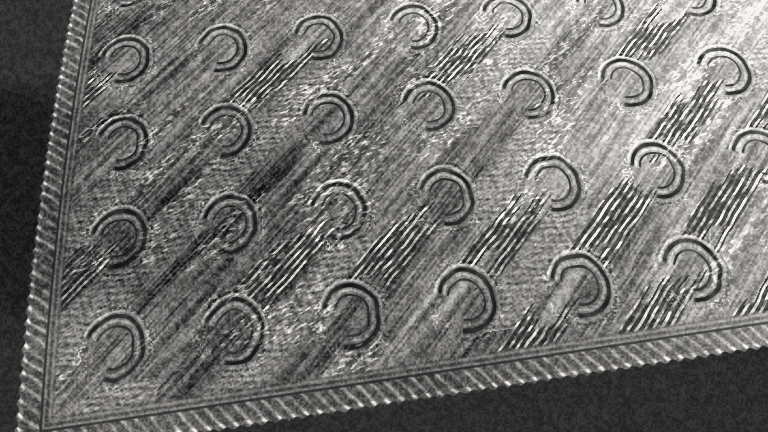
Give the GLSL for this texture, as a WebGL 1 fragment shader.

```glsl
precision highp float;
// A translucent 3D-printed plate seen at an angle: a grid of open double rings
// in perspective, with diagonal infill, loose strands and a hatched rope border.
// The view is unprojected to grid cells, then each layer is shaded by formula.
uniform vec2 u_resolution;

float hash(vec2 p) {
  vec3 q = fract(p.xyx * 0.1031);
  q += dot(q, q.yzx + 33.33);
  return fract((q.x + q.y) * q.z);
}

float noise(vec2 p) {
  vec2 c = floor(p), f = fract(p);
  f = f * f * (3.0 - 2.0 * f);
  return mix(mix(hash(c), hash(c + vec2(1, 0)), f.x),
             mix(hash(c + vec2(0, 1)), hash(c + vec2(1, 1)), f.x), f.y);
}

// Smooth stroke of half width w around d = 0.
float stroke(float d, float w, float aa) {
  return 1.0 - smoothstep(w - aa, w + aa, abs(d));
}

// Screen position to grid coordinates; rings sit on whole numbers.
vec2 toGrid(vec2 p) {
  vec2 a = vec2(0.2792, 0.0384) - 0.00746 * p;
  vec2 b = vec2(0.029, 0.285) - 0.0739 * p;
  vec2 r = p - vec2(0.266, 0.197);
  return vec2(r.x * b.y - b.x * r.y, a.x * r.y - a.y * r.x) / (a.x * b.y - b.x * a.y);
}

// Diagonal infill, with patches of woven rows between the ring diagonals.
float infill(vec2 g, float u, float light, float grain) {
  float thin = smoothstep(0.2, 0.8, noise(vec2(u * 36.0, g.y * 3.5)));
  float streak = noise(vec2(u * 14.0, g.y * 1.5) + 9.0);
  float broad = noise(vec2(u * 3.0, g.y * 0.7) + 20.0);
  float tone = light - 0.02 + 0.17 * (thin - 0.5) + 0.20 * (streak - 0.5)
             + 0.20 * (broad - 0.5) + 0.22 * (grain - 0.5);
  float rows = sin(g.y * 100.0 + g.x * 9.0 + 4.0 * noise(g * 9.0));
  float weave = light + 0.05 + 0.13 * rows * noise(g * 14.0 + 3.0)
              + 0.07 * sin(u * 75.0) * rows + 0.25 * (grain - 0.5);
  float across = fract(u) + 0.08 * (noise(g * 12.0) - 0.5);
  float patchOn = step(0.5, hash(vec2(floor(u), floor(g.y + 0.3)) + 47.0));
  return mix(tone, weave, patchOn * smoothstep(0.16, 0.24, across)
                        * (1.0 - smoothstep(0.66, 0.78, across)));
}

// Ragged light strands that bridge one ring to its diagonal neighbour:
// dense towards the lower right, alternating on even rows elsewhere.
float strands(float tone, vec2 g, float u, float light, float grain) {
  float n = floor(u + 0.6), row = floor(g.y), t = fract(g.y);
  float bent = u * 13.0 + 0.35 * (noise(g * 7.0) - 0.5);
  vec2 id = vec2(floor(bent), row);
  float on = max(step(0.5 + 3.0 * abs(row), n), mod(n, 2.0) * (1.0 - mod(row, 2.0)));
  on *= 1.0 - smoothstep(0.24, 0.28, abs(u + 0.1 - n));
  on *= smoothstep(0.0, 0.04, t - 0.4 * hash(id + 5.0));
  on *= smoothstep(0.0, 0.04, 1.0 - 0.35 * hash(id + 9.0) - t);
  float ridge = smoothstep(0.35, 0.9, 0.5 - 0.5 * cos(6.2832 * bent));
  float broken = smoothstep(0.3, 0.6, noise(vec2(id.x * 7.0 + 0.5, g.y * 19.0)));
  float gloss = ridge * (0.3 + 0.7 * broken) * (0.45 + 0.5 * hash(id + 31.0) + 0.4 * grain);
  float gaps = light * 0.46 + 0.16 * (grain - 0.5);
  return mix(tone, mix(gaps, light + 0.40, gloss), on);
}

// Open ring: pale rim, wide groove, raised band and thin inner groove.
float rings(float tone, vec2 g, float light, float grain, float aa) {
  vec2 id = floor(g + 0.5);
  vec2 q = (g - id) * vec2(1.0, 0.87) + 0.02 * (vec2(noise(g * 9.0), noise(g * 9.0 + 30.0)) - 0.5);
  float r = length(q);
  vec2 dir = q / max(r, 0.001);
  float gap = 0.70 + 0.12 * (hash(id + 3.0) - 0.5);
  float arc = 1.0 - smoothstep(gap - 0.06, gap + 0.06, dot(dir, vec2(-0.9, -0.43)));
  float lit = dot(dir, vec2(-0.6, 0.8));
  float wear = 0.6 + 0.4 * noise(g * 11.0 + 60.0);
  float grit = smoothstep(0.5, 0.85, noise(g * 60.0)) * noise(g * 7.0 + 15.0);
  tone += 0.38 * grit * stroke(r - 0.29, 0.06, 0.05);
  tone = mix(tone, light + 0.02 + 0.08 * lit + 0.24 * (grain - 0.5), 0.9 * arc * stroke(r - 0.215, 0.068, aa));
  tone = mix(tone, light * 0.20, wear * arc * stroke(r - 0.238, 0.017, aa * 0.8));
  tone = mix(tone, light * 0.30, wear * arc * stroke(r - 0.158, 0.010, aa * 0.8));
  tone += arc * wear * (0.20 + 0.12 * lit) * stroke(r - 0.277, 0.009, aa * 0.8);
  tone -= 0.12 * arc * wear * stroke(r - 0.303, 0.008, aa);
  return tone + arc * 0.17 * wear * stroke(r - 0.198, 0.010, aa * 0.8);
}

void main() {
  vec2 p = gl_FragCoord.xy / u_resolution.y;
  vec2 g = toGrid(p);
  float aa = 3.5 / u_resolution.y;
  float u = g.x - g.y;
  float grain = smoothstep(0.12, 0.88, 0.6 * noise(p * 230.0) + 0.4 * noise(p * 95.0 + 7.0));

  // Window glare at upper right, dark reflection across the left.
  float light = 0.39 + 0.31 * smoothstep(1.0, 2.5, p.x + 0.8 * p.y);
  light += 0.07 * smoothstep(0.78, 0.95, p.y);
  light += 0.05 * (1.0 - smoothstep(0.2, 0.34, p.y)) * (1.0 - smoothstep(0.3, 0.6, p.x));
  light -= 0.07 * smoothstep(0.26, 0.36, p.y) * (1.0 - smoothstep(0.7, 0.82, p.y))
         * (1.0 - smoothstep(0.4, 0.9, p.x));
  light += 0.08 * (noise(p * 3.0) - 0.5);

  float tone = infill(g, u, light, grain);
  tone = strands(tone, g, u, light, grain);
  tone = rings(tone, g, light, grain, aa);
  // Clustered glints of rough plastic.
  float cluster = smoothstep(0.45, 0.85, noise(vec2(u * 4.0, g.y * 2.5) + 80.0));
  tone += 0.34 * cluster * smoothstep(0.55, 0.85, noise(vec2(u * 32.0, g.y * 38.0)));

  // Border: parallel inner lines, slanted hatching, scalloped rope edge.
  float left = g.x + 0.77 - 0.013 * g.y * g.y;
  float bottom = g.y + 0.80 - 0.012 * g.x;
  float side = step(left, bottom);
  float edge = min(left, bottom);
  float along = mix(g.x, g.y, side) * 9.0;
  float hatch = sin(6.2832 * (along + edge * 7.0) + 2.0 * noise(g * 6.0));
  float thread = pow(0.5 + 0.5 * hatch, 3.0);
  float rim = light - 0.09 + 0.30 * thread * (0.4 + 0.8 * noise(g * 13.0)) + 0.22 * (grain - 0.5);
  float lines = light - 0.02 + 0.09 * sin(edge * 125.0) + 0.18 * (grain - 0.5);
  tone = mix(tone, lines, 1.0 - smoothstep(0.27, 0.31, edge));
  tone = mix(tone, rim, 1.0 - smoothstep(0.18, 0.20, edge));
  tone = mix(tone, light * 0.4, 0.8 * stroke(edge - 0.195, 0.010, aa));
  tone += (0.06 + 0.26 * thread) * stroke(edge - 0.025, 0.016, aa);

  // Dark grainy table around the plate.
  float table = 0.12 + 0.08 * smoothstep(0.74, 0.84, p.y) + 0.06 * (1.0 - smoothstep(0.2, 0.35, p.y));
  table += 0.08 * (grain - 0.5);
  tone = mix(table, tone, smoothstep(-aa, aa, edge - 0.012 * sin(6.2832 * along)));
  gl_FragColor = vec4(clamp(tone, 0.03, 0.97) * vec3(1.0, 0.99, 0.975), 1.0);
}
```
